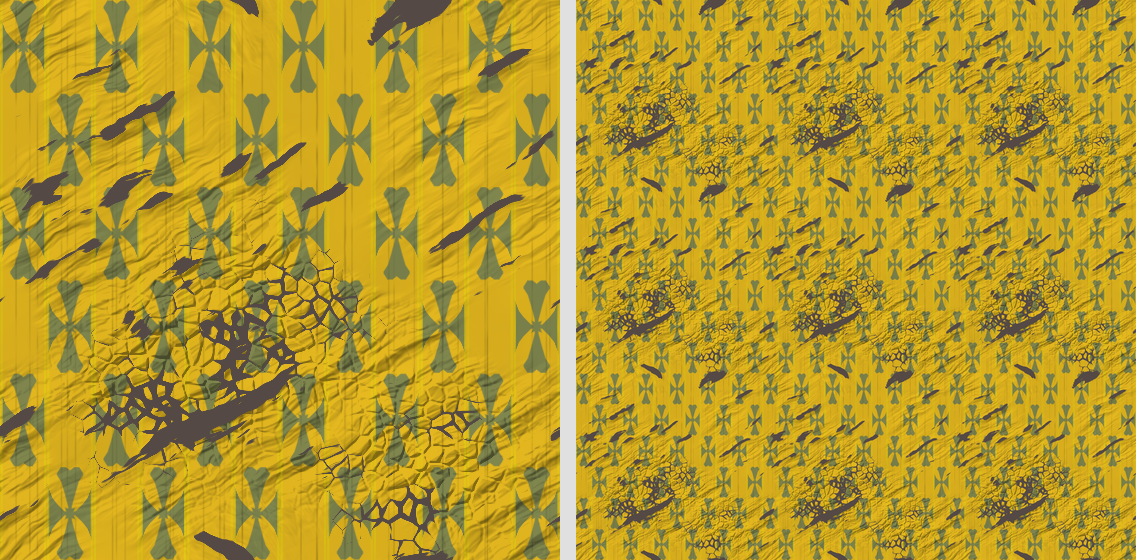
Left: one tile. Right: repeated 3 by 3.
Write a WebGL 1 fragment shader that draws this pattern.

```glsl
precision highp float;
// Checkered green cross ornaments on striped ochre paint, wrinkled, cracked and chipped.
uniform vec2 u_resolution;

const float COLUMNS = 12.0;
const vec3 OCHRE = vec3(0.845, 0.68, 0.115);
const vec3 LIME = vec3(0.84, 0.75, 0.07);
const vec3 SAGE = vec3(0.475, 0.50, 0.29);
const vec3 BARE = vec3(0.33, 0.285, 0.27);

float hash(vec2 p) {
  vec3 q = fract(p.xyx * 0.1031);
  q += dot(q, q.yzx + 33.33);
  return fract((q.x + q.y) * q.z);
}

vec2 wrap(vec2 cell, vec2 period) {
  return cell - period * floor((cell + 0.5) / period);
}

float noise(vec2 p, vec2 period, float seed) {
  vec2 i = floor(p), f = fract(p);
  f = f * f * (3.0 - 2.0 * f);
  vec2 shift = vec2(seed * 17.0, seed * 31.0);
  float a = hash(wrap(i, period) + shift);
  float b = hash(wrap(i + vec2(1, 0), period) + shift);
  float c = hash(wrap(i + vec2(0, 1), period) + shift);
  float d = hash(wrap(i + vec2(1, 1), period) + shift);
  return mix(mix(a, b, f.x), mix(c, d, f.x), f.y);
}

float fbm(vec2 uv, vec2 period, float seed) {
  float sum = 0.0, weight = 0.533;
  for (int k = 0; k < 4; k++) {
    sum += weight * noise(uv * period, period, seed + float(k));
    period *= 2.0;
    weight *= 0.5;
  }
  return sum;
}

// Gap between the two nearest cell points: zero on the cracks
float crackle(vec2 uv, float period) {
  vec2 p = uv * period, i = floor(p);
  float near = 9.0, next = 9.0;
  for (int y = -1; y <= 1; y++) {
    for (int x = -1; x <= 1; x++) {
      vec2 cell = i + vec2(x, y), id = wrap(cell, vec2(period));
      float d = length(cell + vec2(hash(id + 5.0), hash(id + 71.0)) - p);
      next = min(next, max(near, d));
      near = min(near, d);
    }
  }
  return next - near;
}

// Soft spot that wraps around the canvas
float spot(vec2 uv, vec2 centre, float tightness) {
  vec2 c = cos(6.2831853 * (uv - centre));
  return exp(tightness * (c.x + c.y - 2.0));
}

vec2 warp(vec2 uv) {
  return uv + 0.04 * (vec2(fbm(uv, vec2(9), 1.0), fbm(uv, vec2(9), 11.0)) - 0.5);
}

// Diagonal grain: whole-number shears keep it seamless
float streaks(vec2 uv, float falling) {
  float rise = fbm(vec2(uv.x - uv.y, 2.0 * uv.y - uv.x), vec2(14), 21.0);
  float fall = fbm(vec2(uv.x, uv.x + uv.y), vec2(10, 24), 31.0);
  return mix(rise, fall, falling);
}

float relief(vec2 uv, float falling, float cracked) {
  vec2 w = warp(uv);
  return streaks(w, falling) + 0.3 * cracked * smoothstep(0.0, 0.3, crackle(w, 34.0));
}

float ramp(float a, float b, float x) { return clamp((x - a) / (b - a), 0.0, 1.0); }

// Cross with notched upright petals, spiked side wings and a flared core
float ornament(vec2 p) {
  p = abs(p);
  float petalWidth = 0.04 + 0.08 * ramp(0.15, 0.45, p.y) + 0.07 * ramp(0.45, 0.68, p.y)
    + 0.09 * ramp(0.68, 0.82, p.y) - 0.09 * ramp(0.86, 1.0, p.y);
  float petal = max(p.x - petalWidth, p.y - 0.92 - 0.07 * ramp(0.0, 0.09, p.x));
  float wingHeight = 0.045 + 0.16 * ramp(0.12, 0.28, p.x) + 0.13 * ramp(0.28, 0.38, p.x)
    + 0.24 * ramp(0.38, 0.47, p.x);
  float wing = max(p.y - wingHeight, p.x - 0.47);
  float core = max(p.x - 0.07 - 0.3 * p.y, p.y - 0.09 - 0.3 * p.x);
  return min(core, min(petal, wing));
}

void main() {
  vec2 uv = gl_FragCoord.xy / u_resolution;
  vec2 p = uv * COLUMNS;
  float px = COLUMNS / u_resolution.x;

  // Ornaments in every other cell, each cell twice as tall as wide
  vec2 cell = floor(p / vec2(1, 2));
  float filled = mod(cell.x + cell.y, 2.0);
  float shape = ornament(p - (cell + 0.5) * vec2(1, 2));
  vec3 color = mix(OCHRE, SAGE, filled * (1.0 - smoothstep(-px, px, shape)));

  // Paired bright lines on the column borders and faint grooves between them
  float border = abs(fract(p.x + 0.5) - 0.5);
  float line = 1.0 - smoothstep(0.012, 0.012 + px, abs(border - 0.035));
  color = mix(color, LIME, line * (0.45 + 0.4 * noise(p * vec2(1, 2), vec2(12, 24), 3.0)));
  for (int k = 0; k < 3; k++) {
    float x = 0.1 + 0.8 * hash(vec2(cell.x, float(k) + 40.0));
    float groove = 1.0 - smoothstep(0.0, 0.012 + px, abs(fract(p.x) - x));
    color *= 1.0 - 0.14 * groove * noise(vec2(cell.x, p.y * 3.0), vec2(12, 36), float(k));
  }

  // Regions of wear
  float falling = smoothstep(0.25, 0.5, spot(uv, vec2(0.48, 0.95), 1.6));
  float cracked = min(1.0, spot(uv, vec2(0.48, 0.42), 2.5) + spot(uv, vec2(0.28, 0.3), 3.0)
    + spot(uv, vec2(0.76, 0.16), 2.5));
  float rough = smoothstep(0.33, 0.6, fbm(uv, vec2(5), 51.0) + 0.1 * cracked);

  // Wrinkles lit from the upper left
  vec2 toLight = vec2(-0.0025, 0.0025);
  float slope = relief(uv + toLight, falling, cracked) - relief(uv, falling, cracked);
  color *= clamp(1.0 - 3.2 * rough * slope, 0.6, 1.05);
  color *= 0.97 + 0.06 * fbm(uv, vec2(6), 61.0);

  // Chips along the grain and along the cracks
  vec2 w = warp(uv);
  float patches = fbm(uv, vec2(12), 71.0);
  float grainChip = streaks(w, falling) + 0.5 * (patches - 0.5) + 0.05 * rough;
  float chip = smoothstep(0.775, 0.8, grainChip);
  float gapWidth = 0.4 * cracked * smoothstep(0.48, 0.72, patches);
  chip = max(chip, 1.0 - smoothstep(gapWidth - 0.06, gapWidth, crackle(w, 34.0) + 0.02));
  gl_FragColor = vec4(mix(color, BARE, chip), 1.0);
}
```
